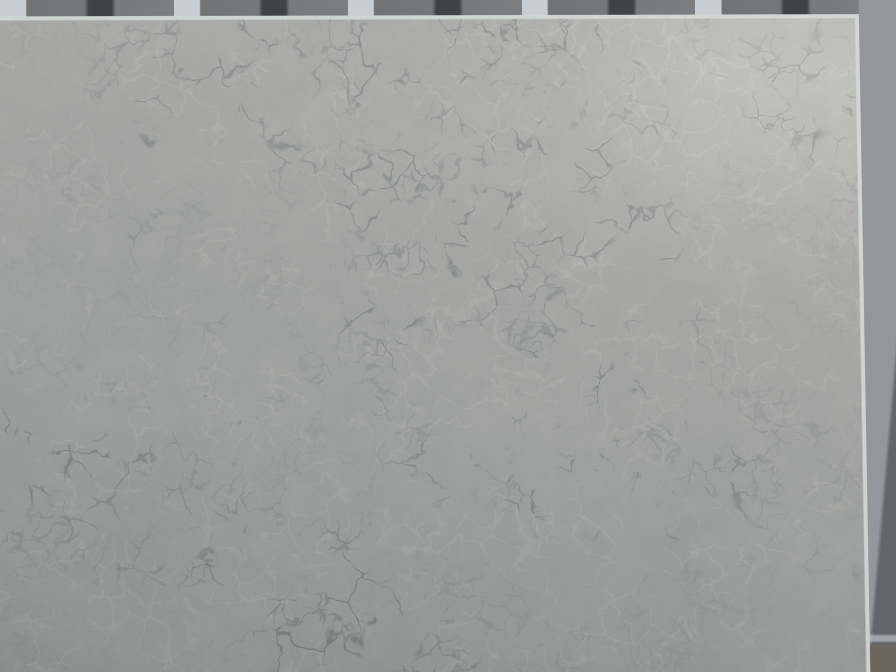
A Shadertoy shader for this texture:

```glsl
// Pale grey veined stone slab leaning on a corrugated metal wall.

// Lengths are fractions of the canvas height.
const vec3 STONE_DARK = vec3(0.525, 0.548, 0.545);
const vec3 STONE_MID = vec3(0.640, 0.645, 0.638);
const vec3 STONE_LIGHT = vec3(0.755, 0.757, 0.740);
const vec3 RIM_COLOR = vec3(0.84, 0.86, 0.85);
const vec3 WALL_COLOR = vec3(0.46, 0.47, 0.48);
const vec3 WALL_LIGHT = vec3(0.78, 0.81, 0.83);
const vec3 WALL_DARK = vec3(0.25, 0.26, 0.27);
const vec3 PANEL_COLOR = vec3(0.58, 0.59, 0.60);
const vec3 PANEL_SHADE = vec3(0.39, 0.40, 0.41);
const vec3 GROUND_COLOR = vec3(0.42, 0.40, 0.37);
const vec2 SLAB_CORNER = vec2(1.278, 0.979);
const float TOP_SLOPE = 0.0027;
const float SIDE_SLOPE = 0.0175;
const float RIM_WIDTH = 0.006;
const float RIB_PERIOD = 0.2587;
const float VEIN_WIDTH = 0.0028;
const float VEIN_DEPTH = 0.085;
const float PALE_VEIN = 0.026;
const float MOTTLE = 0.022;
const float GRAIN = 0.010;

float hash1(vec2 p) {
    vec3 q = fract(p.xyx * 0.1031);
    q += dot(q, q.yzx + 33.33);
    return fract((q.x + q.y) * q.z);
}

vec2 hash2(vec2 p) {
    return vec2(hash1(p), hash1(p + 71.7));
}

float noise(vec2 p) {
    vec2 i = floor(p), f = fract(p);
    f = f * f * (3.0 - 2.0 * f);
    return mix(mix(hash1(i), hash1(i + vec2(1, 0)), f.x),
               mix(hash1(i + vec2(0, 1)), hash1(i + vec2(1, 1)), f.x), f.y);
}

float fbm(vec2 p) {
    float sum = 0.0, amp = 0.5;
    for (int i = 0; i < 4; i++) {
        sum += amp * noise(p);
        p = mat2(1.6, 1.2, -1.2, 1.6) * p + 17.3;
        amp *= 0.5;
    }
    return sum / 0.9375;
}

// Gap between the two nearest cell points: zero along cell borders.
float cellBorder(vec2 p) {
    vec2 cell = floor(p), f = fract(p);
    float near1 = 8.0, near2 = 8.0;
    for (int y = -1; y <= 1; y++)
    for (int x = -1; x <= 1; x++) {
        vec2 o = vec2(x, y);
        float d = length(o + hash2(cell + o) - f);
        near2 = min(near2, max(near1, d));
        near1 = min(near1, d);
    }
    return near2 - near1;
}

// Broken, crooked hairlines; coverage is the share of borders kept.
float veins(vec2 p, float scale, float coverage, float px) {
    vec2 warp = vec2(fbm(p * 24.0), fbm(p * 24.0 + 40.0)) - 0.5;
    float d = cellBorder((p + 0.06 * warp) * scale) / (1.5 * scale);
    float kept = smoothstep(1.0 - coverage, 1.15 - coverage, fbm(p * 19.0 + scale));
    return kept * (1.0 - smoothstep(0.0, VEIN_WIDTH + 0.4 * px, d));
}

vec3 stone(vec2 p, float px) {
    // Daylight falls off downward, with a sheen in the upper right.
    float light = 0.553 + 0.105 * pow(max(p.y, 0.0), 0.8) + 0.030 * p.x;
    vec2 sheen = (p - vec2(1.2, 0.87)) / vec2(0.34, 0.19);
    light += 0.065 * exp(-dot(sheen, sheen));
    light += MOTTLE * (fbm(p * 5.0) - 0.5) + MOTTLE * (fbm(p * 32.0) - 0.5);
    light += GRAIN * (noise(p * 330.0) - 0.5);

    // Dark veins gather in patches; pale ones spread everywhere.
    float patches = 0.3 + 0.9 * smoothstep(0.38, 0.68, fbm(p * 3.5 + 9.0));
    float dark = max(veins(p, 19.0, 0.46, px), 0.7 * veins(p + 3.7, 33.0, 0.46, px));
    light -= VEIN_DEPTH * patches * dark;
    light += PALE_VEIN * veins(p + 8.1, 24.0, 0.56, px);

    vec3 low = mix(STONE_DARK, STONE_MID, (light - 0.54) / 0.10);
    vec3 high = mix(STONE_MID, STONE_LIGHT, (light - 0.64) / 0.11);
    return light < 0.64 ? low : high;
}

float band(float x, float center, float width, float soft) {
    return 1.0 - smoothstep(-soft, soft, abs(x - center) - 0.5 * width);
}

vec3 wall(vec2 p, float px) {
    // Ribs above the slab.
    float rib = mod(p.x, RIB_PERIOD);
    vec3 col = WALL_COLOR + 0.05 * (rib / RIB_PERIOD - 0.5);
    col = mix(col, WALL_DARK, band(rib, 0.149, 0.040, 0.004));
    col = mix(col, WALL_LIGHT, band(rib, 0.017, 0.044, px));
    // Panel, slanted fold and ground beside the slab.
    float fold = p.x - mix(1.297, 1.336, (p.y - 0.06) / 0.44);
    vec3 side = mix(PANEL_COLOR, PANEL_SHADE, smoothstep(-0.004, 0.004, fold));
    side = mix(side, WALL_LIGHT, 0.6 * band(p.y, 0.050, 0.010, 0.003));
    side = mix(GROUND_COLOR, side, smoothstep(0.038, 0.044, p.y));
    return mix(col, side, smoothstep(-px, px, p.x - SLAB_CORNER.x));
}

void mainImage(out vec4 fragColor, in vec2 fragCoord) {
    float px = 1.0 / iResolution.y;
    vec2 p = fragCoord * px;

    // Depth inside the slightly tilted slab outline.
    float topDepth = SLAB_CORNER.y + TOP_SLOPE * (p.x - SLAB_CORNER.x) - p.y;
    float sideDepth = SLAB_CORNER.x + SIDE_SLOPE * (SLAB_CORNER.y - p.y) - p.x;
    float depth = min(topDepth, sideDepth);

    float rim = 1.0 - smoothstep(RIM_WIDTH - px, RIM_WIDTH + px, depth);
    vec3 slab = mix(stone(p, px), RIM_COLOR, 0.85 * rim);
    vec3 col = mix(wall(p, px), slab, smoothstep(-0.7 * px, 0.7 * px, depth));
    fragColor = vec4(col, 1.0);
}
```
